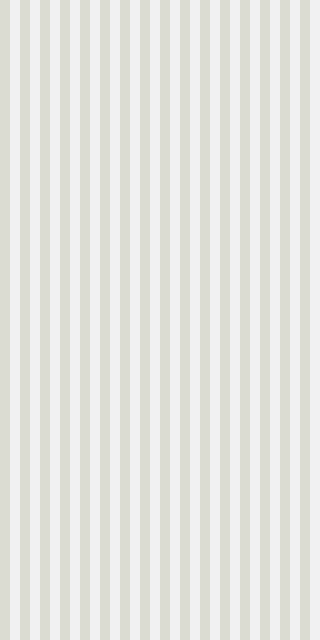
A WebGL 1 fragment shader for this pattern:

```glsl
precision highp float;
// Even vertical stripes in warm grey-green and off-white.

uniform vec2 u_resolution;

#define STRIPE_COUNT 16.0
#define STRIPE_WIDTH 0.5 // share of one repeat
#define STRIPE_COLOR vec3(0.859, 0.863, 0.824)
#define GROUND_COLOR vec3(0.945, 0.945, 0.949)

// Signed distance to the nearest stripe edge, in repeats; negative inside.
float stripeDistance(float x) {
  float fromCenter = abs(fract(x - 0.5 * STRIPE_WIDTH + 0.5) - 0.5);
  return fromCenter - 0.5 * STRIPE_WIDTH;
}

void main() {
  float x = gl_FragCoord.x / u_resolution.x * STRIPE_COUNT;
  float pixel = STRIPE_COUNT / u_resolution.x;

  // Edges are smoothed over one pixel.
  float coverage = clamp(0.5 - stripeDistance(x) / pixel, 0.0, 1.0);
  gl_FragColor = vec4(mix(GROUND_COLOR, STRIPE_COLOR, coverage), 1.0);
}
```
